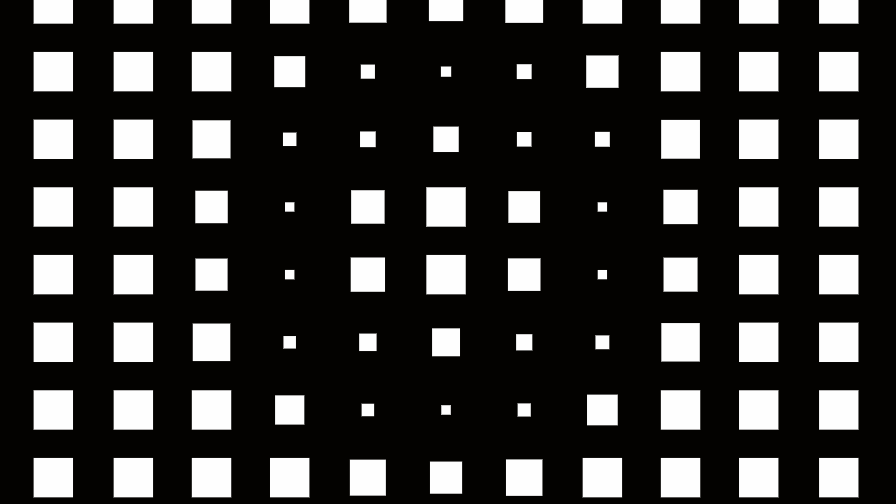
A Shadertoy shader for this pattern:

```glsl
// A grid of white squares on black; a soft ring shrinks the squares it crosses.
// Each cell measures its centre's distance to the ring and sets its square's size,
// then a box distance draws it. Lengths are in units of the canvas height.

const vec3 BACKGROUND = vec3(0.012, 0.008, 0.0);
const vec3 SQUARE_COLOR = vec3(0.995);

const vec2 GRID_ORIGIN = vec2(0.885, 0.0523);    // middle column, bottom row
const vec2 GRID_SPACING = vec2(0.1551, 0.13426);
const float SIDE_COLUMNS = 5.0;                  // columns on each side of the middle
const float OUTER_NUDGE = 0.0037;                // extra gap before the outermost columns

const vec2 RING_CENTER = vec2(0.8796, 0.5162);
const float RING_RADIUS = 0.3190;
const float RING_FALLOFF = 0.2130;
const float MIN_SIDE = 0.0185;
const float MAX_SIDE = 0.0782;

// Signed distance to an axis-aligned square
float squareDistance(vec2 p, float side) {
    vec2 d = abs(p) - 0.5 * side;
    return length(max(d, 0.0)) + min(max(d.x, d.y), 0.0);
}

// Centre of the grid cell that holds p
vec2 cellCenter(vec2 p) {
    vec2 cell = floor((p - GRID_ORIGIN) / GRID_SPACING + 0.5);
    cell.x = clamp(cell.x, -SIDE_COLUMNS, SIDE_COLUMNS);
    vec2 center = GRID_ORIGIN + cell * GRID_SPACING;
    center.x += sign(cell.x) * step(SIDE_COLUMNS - 0.5, abs(cell.x)) * OUTER_NUDGE;
    return center;
}

// Squares are smallest on the ring and grow smoothly away from it
float squareSide(vec2 center) {
    float ringDistance = abs(distance(center, RING_CENTER) - RING_RADIUS);
    return mix(MIN_SIDE, MAX_SIDE, smoothstep(0.0, RING_FALLOFF, ringDistance));
}

void mainImage(out vec4 fragColor, in vec2 fragCoord) {
    vec2 p = fragCoord / iResolution.y;
    float pixel = 1.0 / iResolution.y;

    vec2 center = cellCenter(p);
    float d = squareDistance(p - center, squareSide(center));

    // Box-filtered edge, one pixel wide
    float coverage = clamp(0.5 - d / pixel, 0.0, 1.0);
    fragColor = vec4(mix(BACKGROUND, SQUARE_COLOR, coverage), 1.0);
}
```
